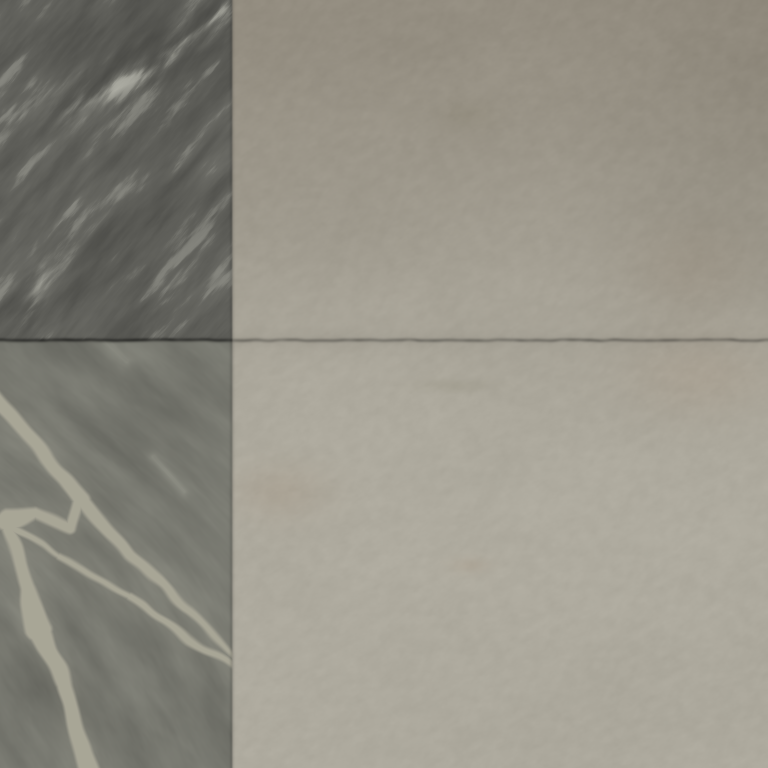
Write a WebGL 2 fragment shader that draws this texture.

```glsl
#version 300 es
precision highp float;
// Polished stone slabs: two grey marble pieces on the left, two pale ones on the right.
// Stretched fractal noise gives the grain, tapered segments the white veins,
// and soft elliptical blots the stains; thin dark joints separate the slabs.
uniform vec2 u_resolution;
out vec4 fragColor;

float hash(vec2 p) {
  vec3 q = fract(vec3(p.xyx) * 0.1031);
  q += dot(q, q.yzx + 33.33);
  return fract((q.x + q.y) * q.z);
}

float noise(vec2 p) {
  vec2 i = floor(p), f = fract(p);
  f = f * f * (3.0 - 2.0 * f);
  return mix(mix(hash(i), hash(i + vec2(1, 0)), f.x),
             mix(hash(i + vec2(0, 1)), hash(i + vec2(1, 1)), f.x), f.y);
}

float fbm(vec2 p) {
  float sum = 0.0, amp = 0.5;
  for (int i = 0; i < 5; i++) {
    sum += amp * noise(p);
    p = mat2(1.6, 1.2, -1.2, 1.6) * p + 7.3;
    amp *= 0.5;
  }
  return sum;
}

// Noise drawn out along a direction given by an angle
float grain(vec2 p, float angle, vec2 scale) {
  float c = cos(angle), s = sin(angle);
  return fbm(vec2(c * p.x + s * p.y, c * p.y - s * p.x) * scale + 20.0) - 0.48;
}

// Signed distance to a segment whose half width changes from wa to wb
float taper(vec2 p, vec2 a, vec2 b, float wa, float wb) {
  vec2 ab = b - a;
  float t = clamp(dot(p - a, ab) / dot(ab, ab), 0.0, 1.0);
  return length(p - a - ab * t) - mix(wa, wb, t);
}

float blot(vec2 p, vec2 center, vec2 radius) {
  vec2 d = (p - center) / radius;
  return exp(-dot(d, d));
}

float whiteVeins(vec2 p) {
  p += 0.006 * (vec2(noise(p * 38.0), noise(p * 38.0 + 50.0)) - 0.5);
  // Long diagonal
  float d = taper(p, vec2(-0.01, 0.489), vec2(0.065, 0.401), 0.009, 0.008);
  d = min(d, taper(p, vec2(0.065, 0.401), vec2(0.107, 0.349), 0.008, 0.011));
  d = min(d, taper(p, vec2(0.107, 0.349), vec2(0.169, 0.277), 0.009, 0.007));
  d = min(d, taper(p, vec2(0.169, 0.277), vec2(0.247, 0.206), 0.007, 0.005));
  d = min(d, taper(p, vec2(0.247, 0.206), vec2(0.31, 0.138), 0.005, 0.003));
  // Hooked link
  d = min(d, taper(p, vec2(0.104, 0.350), vec2(0.093, 0.313), 0.007, 0.007));
  d = min(d, taper(p, vec2(0.093, 0.313), vec2(0.046, 0.332), 0.007, 0.006));
  d = min(d, taper(p, vec2(0.046, 0.332), vec2(0.010, 0.322), 0.006, 0.013));
  // Thin lower diagonal
  d = min(d, taper(p, vec2(0.010, 0.318), vec2(0.078, 0.277), 0.006, 0.003));
  d = min(d, taper(p, vec2(0.078, 0.277), vec2(0.169, 0.223), 0.004, 0.004));
  d = min(d, taper(p, vec2(0.169, 0.223), vec2(0.247, 0.167), 0.005, 0.005));
  d = min(d, taper(p, vec2(0.247, 0.167), vec2(0.31, 0.130), 0.005, 0.004));
  // Steep branch with a swelling
  d = min(d, taper(p, vec2(0.012, 0.310), vec2(0.035, 0.235), 0.007, 0.009));
  d = min(d, taper(p, vec2(0.035, 0.235), vec2(0.051, 0.180), 0.009, 0.017));
  d = min(d, taper(p, vec2(0.051, 0.180), vec2(0.085, 0.108), 0.015, 0.009));
  d = min(d, taper(p, vec2(0.085, 0.108), vec2(0.117, -0.01), 0.009, 0.012));
  return 0.88 * smoothstep(0.0035, -0.003, d) + 0.12 * exp(-max(d, 0.0) * 90.0);
}

vec3 darkSlab(vec2 p) {
  float streak = grain(p, 0.86, vec2(13.0, 62.0));
  float cloud = grain(p, 0.8, vec2(5.0, 11.0));
  float tone = 0.365 + 0.16 * streak + 0.11 * cloud;
  float pale = exp(-max(taper(p, vec2(0.09, 0.86), vec2(0.19, 0.905), 0.006, 0.003), 0.0) * 75.0);
  pale = max(pale, exp(-max(taper(p, vec2(0.19, 0.905), vec2(0.29, 0.99), 0.003, 0.002), 0.0) * 110.0));
  pale = max(pale, exp(-max(taper(p, vec2(0.035, 0.58), vec2(0.057, 0.65), 0.003, 0.002), 0.0) * 140.0));
  tone += 0.17 * pale * smoothstep(-0.15, 0.2, streak + 0.4 * cloud);
  tone += 0.09 * smoothstep(0.12, 0.3, streak);
  return tone * vec3(1.0, 1.0, 0.945);
}

vec3 greySlab(vec2 p) {
  float lean = mix(-1.05, -0.75, smoothstep(0.1, 0.5, p.y));
  float tone = 0.465 + 0.12 * grain(p, lean, vec2(12.0, 40.0)) + 0.12 * grain(p, -0.7, vec2(7.0, 9.0));
  tone += 0.08 * exp(-max(taper(p, vec2(0.2, 0.405), vec2(0.24, 0.36), 0.002, 0.001), 0.0) * 160.0);
  tone += 0.08 * exp(-max(taper(p, vec2(0.135, 0.56), vec2(0.165, 0.53), 0.003, 0.002), 0.0) * 130.0);
  return mix(tone * vec3(1.0, 1.005, 0.935), vec3(0.66, 0.65, 0.59), whiteVeins(p));
}

vec3 paleSlab(vec2 p) {
  vec3 color = mix(vec3(0.68, 0.665, 0.618), vec3(0.575, 0.55, 0.50), smoothstep(0.36, 1.06, p.y));
  color -= 0.025 * smoothstep(0.7, 1.0, p.x) * smoothstep(0.2, 1.0, p.y);
  color += 0.04 * grain(p, 0.1, vec2(4.0, 9.0)) + 0.035 * grain(p, 0.5, vec2(75.0, 110.0));
  float stain = blot(p, vec2(0.365, 0.36), vec2(0.06, 0.035)) + blot(p, vec2(0.91, 0.51), vec2(0.09, 0.05))
    + blot(p, vec2(0.612, 0.264), vec2(0.025, 0.01)) + 0.6 * blot(p, vec2(0.9, 0.65), vec2(0.08, 0.06));
  float smudge = blot(p, vec2(0.61, 0.85), vec2(0.035, 0.018)) + blot(p, vec2(0.59, 0.498), vec2(0.05, 0.008));
  return color - stain * vec3(0.012, 0.025, 0.032) - smudge * vec3(0.025, 0.025, 0.03);
}

void main() {
  vec2 p = gl_FragCoord.xy / u_resolution;
  float jointY = 0.557 + 0.0015 * (noise(vec2(p.x * 60.0, 3.0)) - 0.5);
  float upper = smoothstep(-0.002, 0.002, p.y - jointY);
  float right = smoothstep(0.3005, 0.304, p.x);
  vec3 color = mix(mix(greySlab(p), darkSlab(p), upper), paleSlab(p), right);

  // Joints: a fine dark core with a softer shadow around it
  float gap = abs(p.y - jointY);
  float core = exp(-pow(gap / 0.0026, 2.0)) * (0.75 + 0.5 * noise(p * vec2(90.0, 8.0)));
  color *= 1.0 - mix(0.42, 0.22, right) * core - 0.05 * exp(-gap * 130.0);
  color *= 1.0 - 0.14 * exp(-pow((p.x - 0.302) / 0.0028, 2.0));
  fragColor = vec4(clamp(color, 0.0, 1.0), 1.0);
}
```
